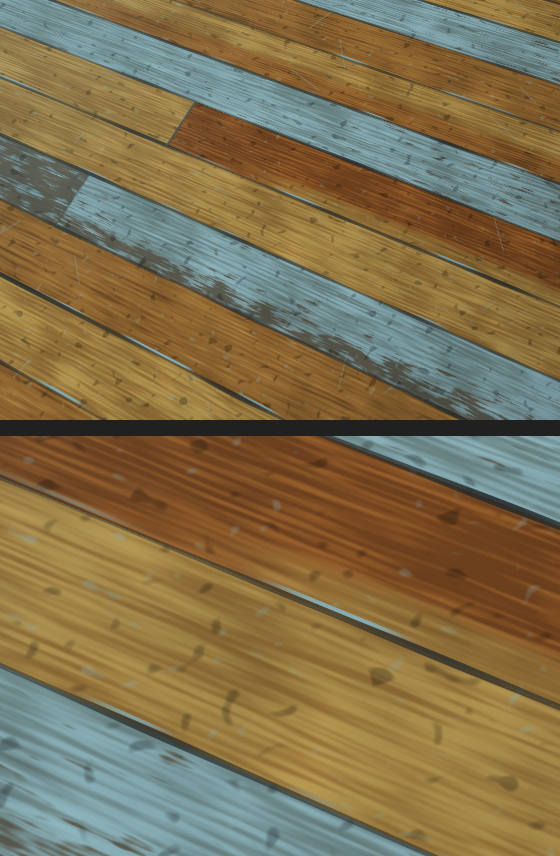
Top: the whole. Bottom: its middle third, enlarged.
This texture is drawn by a Shadertoy shader. Its source:

```glsl
#define WOOD_DARK vec3(0.37, 0.26, 0.13)
#define WOOD_MID vec3(0.52, 0.39, 0.19)
#define WOOD_LIGHT vec3(0.65, 0.54, 0.29)
#define GREY_DARK vec3(0.25, 0.28, 0.28)
#define GREY_MID vec3(0.38, 0.47, 0.47)
#define GREY_LIGHT vec3(0.50, 0.64, 0.67)
#define GRAIN_LINES 15.0
#define GRAIN_DEPTH 0.13
#define SEAM_WIDTH 0.014
#define SCRATCHES 18

float hash(float n) {
    return fract(sin(n * 12.9898) * 4375.85);
}

vec2 gradient(vec2 cell) {
    float angle = 6.2832 * fract(sin(dot(cell, vec2(127.1, 311.7))) * 4375.85);
    return vec2(cos(angle), sin(angle));
}

float noise(vec2 p) {
    vec2 i = floor(p), f = p - i;
    vec2 u = f * f * f * (f * (f * 6.0 - 15.0) + 10.0);
    vec2 e = vec2(0.0, 1.0);
    float low = mix(dot(gradient(i), f), dot(gradient(i + e.yx), f - e.yx), u.x);
    float high = mix(dot(gradient(i + e), f - e), dot(gradient(i + 1.0), f - 1.0), u.x);
    return 1.4 * mix(low, high, u.y);
}

float fbm(vec2 p) {
    return 0.55 * noise(p) + 0.3 * noise(p * 2.1 + 7.0) + 0.15 * noise(p * 4.3 + 19.0);
}

// x runs along the boards, y counts them across in perspective
vec2 floorSpace(vec2 p) {
    float rise = (p.y - 0.371 * p.x) / (1.0 + 0.219 * p.x);
    return vec2(p.x + 0.66 * p.y, 21.2 - 33.49 / (rise + 1.884));
}

vec3 ramp(vec3 dark, vec3 mid, vec3 light, float t) {
    return mix(mix(dark, mid, smoothstep(0.0, 0.5, t)), light, smoothstep(0.45, 1.0, t));
}

float segment(vec2 p, vec2 a, vec2 b) {
    vec2 ab = b - a;
    return length(p - a - ab * clamp(dot(p - a, ab) / dot(ab, ab), 0.0, 1.0));
}

void mainImage(out vec4 fragColor, in vec2 fragCoord) {
    float pixel = 1.0 / iResolution.y;
    vec2 p = vec2(fragCoord.x, iResolution.y - fragCoord.y) * pixel;
    vec2 f = floorSpace(p);
    float aa = fwidth(f.y);
    float id = floor(f.y), v = f.y - id;
    float kind = mod(id, 3.0);

    // Butt joints split two of the boards
    float joint = id == 4.0 ? 0.626 : (id == 6.0 ? 0.487 : -9.0);
    float after = smoothstep(-pixel, pixel, f.x - joint);
    float seed = id * 7.3 + 31.0 * step(joint, f.x);

    // Grain: broad streaks, fine fibres and growth lines
    float streak = fbm(vec2(f.x * 4.0 + seed, f.y * 9.0));
    float fibre = noise(vec2(f.x * 12.0 + seed, f.y * 36.0));
    float warp = noise(vec2(f.x * 1.6 + seed, f.y * 2.5));
    float lines = sin(6.2832 * (f.y * GRAIN_LINES + 1.4 * warp));
    lines *= 0.6 + 0.8 * noise(vec2(f.x * 3.0, f.y * 5.0 + seed));
    float cloud = fbm(p * 5.0 + seed);
    float grain = 0.4 * streak + 0.2 * fibre + GRAIN_DEPTH * lines;

    // Varnished boards
    float tone = kind == 2.0 ? 0.72 : 0.42;
    if (id == 2.0) tone -= 0.36 * smoothstep(0.4, 0.65, v);
    if (id == 4.0) {
        float paleEdge = smoothstep(0.62, 0.85, v) * smoothstep(0.75, 1.1, f.x);
        tone = mix(0.68, 0.16 + 0.4 * paleEdge, after);
    }
    vec3 color = ramp(WOOD_DARK, WOOD_MID, WOOD_LIGHT, tone + grain + 0.3 * cloud);
    color = mix(color, color * vec3(1.12, 0.86, 0.75), 0.7 * smoothstep(0.55, 0.2, tone));

    // Bare weathered boards, worn dark along the lower edge
    if (kind == 0.0 && id < 9.0) {
        float patches = fbm(vec2(f.x * 13.0, f.y * 7.0) + seed) + 0.5 * fibre;
        float decay = 0.1 + 0.25 * smoothstep(0.9, 1.7, f.x);
        if (id == 6.0) decay = mix(0.95, 0.1 + 0.8 * smoothstep(0.4, 0.95, v), after);
        float rot = smoothstep(0.45, 0.95, decay + patches);
        color = ramp(GREY_DARK, GREY_MID, GREY_LIGHT, 0.74 + grain + 0.25 * cloud);
        color = mix(color, mix(GREY_DARK, WOOD_DARK, 0.4 + 0.3 * streak), 0.85 * rot);
    }

    // Dents, pale chips and larger stains
    float dents = smoothstep(0.45, 0.7, noise(vec2(f.x * 38.0, f.y * 7.0) + 40.0));
    float chips = smoothstep(0.52, 0.75, noise(vec2(f.x * 45.0, f.y * 9.0) + 90.0));
    color *= 1.0 - 0.25 * dents;
    color = mix(color, GREY_LIGHT, 0.3 * chips);
    color *= 1.0 + 0.12 * fbm(p * 9.0 + 3.0);

    // Thin scattered scratches
    for (int i = 0; i < SCRATCHES; i++) {
        float n = float(i) + 1.0;
        vec2 start = vec2(1.333 * hash(n), hash(n + 50.0));
        float angle = 3.14 * hash(n + 100.0);
        vec2 end = start + (0.02 + 0.07 * hash(n + 150.0)) * vec2(cos(angle), sin(angle));
        float mark = 1.0 - smoothstep(0.0004, 0.0006 + pixel, segment(p, start, end));
        color = mix(color, GREY_LIGHT, 0.28 * mark);
    }

    // Seams between boards, with broken pale edges
    float seam = floor(f.y + 0.5);
    float seamNoise = noise(vec2(f.x * 5.0, seam * 3.7));
    float width = SEAM_WIDTH * (1.0 + 0.9 * seamNoise);
    float gap = 1.0 - smoothstep(width, width + aa, abs(f.y - seam));
    float edge = 1.0 - smoothstep(0.008, 0.008 + aa, abs(f.y - seam + 0.03));
    color = mix(color, GREY_LIGHT, edge * smoothstep(0.0, 0.6, noise(vec2(f.x * 7.0, seam * 5.3))));
    color = mix(color, GREY_DARK * 0.55, gap * (0.6 + 0.35 * seamNoise));
    float cut = 1.0 - smoothstep(0.0015, 0.0015 + 1.5 * pixel, abs(f.x - joint));
    color = mix(color, GREY_DARK, cut * (id == 4.0 ? 0.75 : 0.35));

    // Cool light from the upper left, falling off to the lower right
    color = mix(color, GREY_LIGHT, 0.16 * smoothstep(0.9, 0.0, length(p)));
    color *= 1.05 - 0.13 * smoothstep(0.8, 1.6, length(p));
    fragColor = vec4(clamp(color, 0.0, 1.0), 1.0);
}
```
